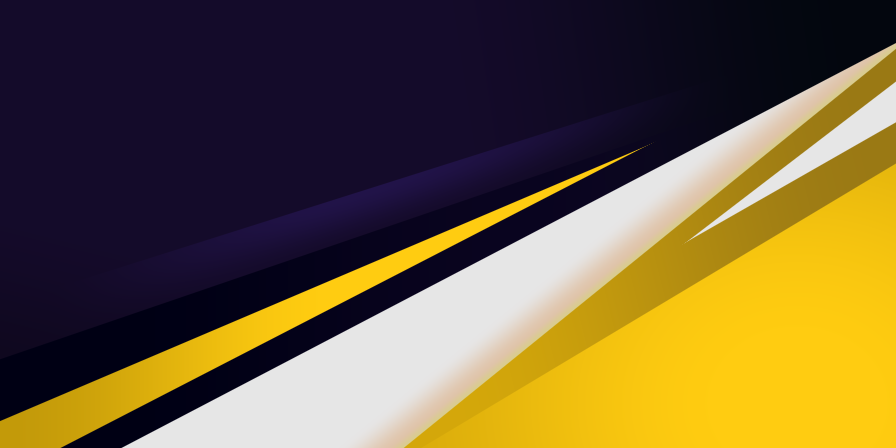
Give the GLSL for this background, as a Shadertoy shader.

```glsl
const vec3 NIGHT = vec3(0.080, 0.042, 0.165);
const vec3 NIGHT_EDGE = vec3(0.010, 0.025, 0.055);
const vec3 VIOLET = vec3(0.130, 0.075, 0.285);
const vec3 ABYSS = vec3(0.000, 0.000, 0.080);
const vec3 ABYSS_LIT = vec3(0.035, 0.015, 0.120);
const vec3 PAPER = vec3(0.902, 0.900, 0.900);
const vec3 PEACH = vec3(0.875, 0.765, 0.660);
const vec3 CREAM = vec3(0.850, 0.800, 0.560);
const vec3 GOLD = vec3(1.000, 0.800, 0.065);
const vec3 GOLD_DEEP = vec3(0.830, 0.655, 0.040);
const vec3 BRONZE = vec3(0.605, 0.475, 0.080);

const vec2 GOLD_CENTER = vec2(1.78, 0.10);
const vec2 SPIKE_TIP = vec2(1.438, 0.672);
const vec2 SHARD_TIP = vec2(1.534, 0.461);
const float GLOW_WIDTH = 0.092;

// Signed distance to the line a-b, positive on its left (above when a is left of b).
float above(vec2 p, vec2 a, vec2 b) {
    vec2 d = normalize(b - a);
    return d.x * (p.y - a.y) - d.y * (p.x - a.x);
}

// Antialiased coverage of a signed distance.
float cover(float d) {
    float soft = 0.7 / iResolution.y;
    return smoothstep(-soft, soft, d);
}

// Dark backdrop with a faint violet ribbon and a deep shadow.
vec3 nightSky(vec2 p) {
    float corner = smoothstep(1.0, 2.0, p.x + 0.15 * (p.y - 0.5));
    vec3 color = mix(NIGHT, NIGHT_EDGE, corner);
    color *= mix(0.72, 1.0, smoothstep(0.15, 0.55, p.y + 0.25 * p.x));

    float ribbonTop = -above(p, vec2(0.0, 0.318), vec2(1.102, 0.667));
    float shadowTop = -above(p, vec2(0.0, 0.198), vec2(1.172, 0.599));
    float depth = ribbonTop / max(ribbonTop - shadowTop, 0.01);
    float along = smoothstep(0.1, 0.8, p.x) * (1.0 - smoothstep(0.85, 1.65, p.x));
    float sheen = along * (1.0 - smoothstep(0.0, 1.1, depth));
    color = mix(color, VIOLET, cover(ribbonTop) * sheen);

    vec3 shadow = mix(ABYSS, ABYSS_LIT, smoothstep(0.3, 1.1, p.x));
    float fade = 1.0 - smoothstep(1.15, 1.7, p.x);
    return mix(color, shadow, cover(shadowTop) * fade);
}

// Thin gold spike, brightest around its middle.
vec3 addSpike(vec3 color, vec2 p) {
    float upper = -above(p, vec2(0.0, 0.060), SPIKE_TIP);
    float lower = above(p, vec2(0.135, 0.0), SPIKE_TIP);
    vec3 tint = mix(GOLD_DEEP * 0.92, GOLD, smoothstep(0.0, 0.75, p.x));
    return mix(color, tint, cover(min(upper, lower)));
}

// Pale band with a warm glow along its lower edge.
vec3 addBand(vec3 color, vec2 p, float lowerEdge) {
    float upper = -above(p, vec2(0.271, 0.0), vec2(2.0, 0.904));
    float warm = 1.0 - smoothstep(0.012, GLOW_WIDTH, lowerEdge);
    vec3 tint = mix(PAPER, PEACH, warm);
    tint = mix(tint, CREAM, 1.0 - smoothstep(0.0, 0.022, lowerEdge));
    return mix(color, tint, cover(upper));
}

// Gold corner with a bronze shade strip and a pale shard.
vec3 goldCorner(vec2 p) {
    float reach = length((p - GOLD_CENTER) * vec2(0.85, 1.0));
    vec3 color = mix(GOLD, GOLD_DEEP, smoothstep(0.12, 0.92, reach));

    float strip = above(p, vec2(0.940, 0.0), vec2(2.0, 0.635));
    vec3 shade = mix(GOLD_DEEP, BRONZE, smoothstep(0.95, 2.05, p.x + 0.25 * (p.y - 0.3)));
    color = mix(color, shade, cover(strip));

    float upper = -above(p, SHARD_TIP, vec2(2.0, 0.818));
    float lower = above(p, SHARD_TIP, vec2(2.0, 0.727));
    return mix(color, PAPER, cover(min(upper, lower)));
}

void mainImage(out vec4 fragColor, in vec2 fragCoord) {
    vec2 p = fragCoord / iResolution.xy * vec2(2.0, 1.0);
    float goldEdge = above(p, vec2(0.901, 0.0), vec2(2.0, 0.891));

    vec3 color = nightSky(p);
    color = addSpike(color, p);
    color = addBand(color, p, goldEdge);
    color = mix(color, goldCorner(p), cover(-goldEdge));
    fragColor = vec4(color, 1.0);
}
```
